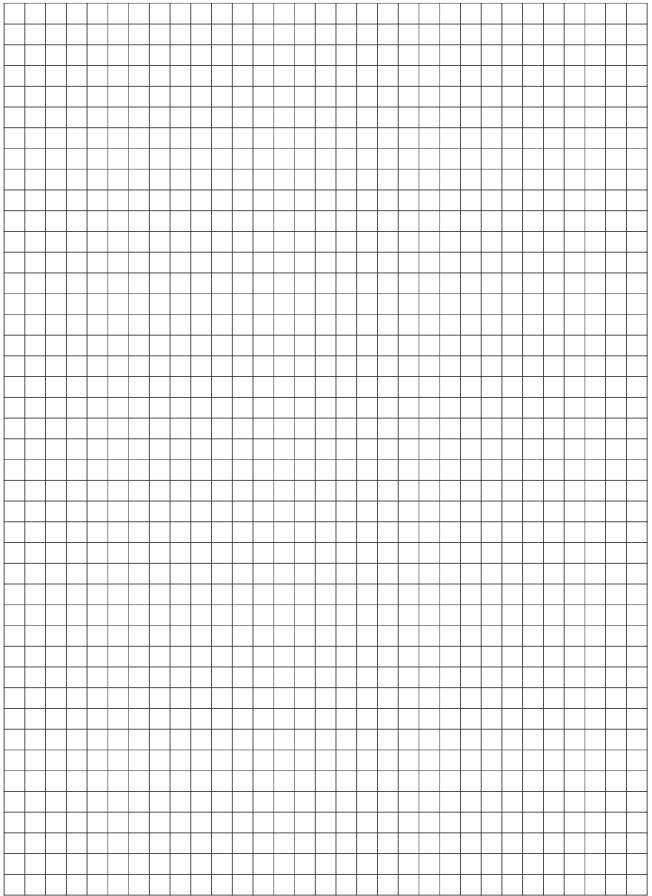
A Shadertoy shader for this pattern:

```glsl
// Draws a sheet of square graph paper: fine dark rules, some fainter in a slow rhythm.

const vec2 CELLS = vec2(31.0, 43.0);          // squares across and down
const vec2 SHEET_MIN = vec2(0.0063, 0.0010);  // grid corners, as canvas fractions
const vec2 SHEET_MAX = vec2(0.9925, 0.9963);
const float RULE_WIDTH = 0.038;               // in cells
const float FAINT_STRENGTH = 0.65;
const float FAINT_REACH = 0.88;               // in rules, around each faint centre
const vec3 PAPER = vec3(1.0);
const vec3 INK = vec3(0.14);

// Share of a pixel at x that lies between two edges.
float boxCoverage(float x, float pixel, float low, float high) {
    float overlap = min(x + 0.5 * pixel, high) - max(x - 0.5 * pixel, low);
    return clamp(overlap / pixel, 0.0, 1.0);
}

// Strength of a rule: weaker close to every faint centre.
float ruleStrength(float index, float firstFaint, float period) {
    float offset = index - firstFaint;
    float gap = abs(offset - period * round(offset / period));
    return gap < FAINT_REACH ? FAINT_STRENGTH : 1.0;
}

// Ink of the parallel rules numbered 0 to count.
float rules(float x, float pixel, float count, float firstFaint, float period) {
    float index = clamp(round(x), 0.0, count);
    float halfWidth = 0.5 * RULE_WIDTH;
    float ink = boxCoverage(x - index, pixel, -halfWidth, halfWidth);
    return ink * ruleStrength(index, firstFaint, period);
}

// Keeps the rules from running past the outer frame.
float withinFrame(float x, float pixel, float count) {
    float halfWidth = 0.5 * RULE_WIDTH;
    return boxCoverage(x, pixel, -halfWidth, count + halfWidth);
}

void mainImage(out vec4 fragColor, in vec2 fragCoord) {
    // Cell coordinates, counted from the top left corner of the grid
    vec2 span = SHEET_MAX - SHEET_MIN;
    vec2 cell = (fragCoord / iResolution.xy - SHEET_MIN) / span * CELLS;
    cell.y = CELLS.y - cell.y;
    vec2 pixel = CELLS / (span * iResolution.xy);

    // Both sets of rules
    float upright = rules(cell.x, pixel.x, CELLS.x, 5.7, 7.45)
                  * withinFrame(cell.y, pixel.y, CELLS.y);
    float level = rules(cell.y, pixel.y, CELLS.y, 7.4, 7.3)
                * withinFrame(cell.x, pixel.x, CELLS.x);

    // Ink over paper, darker where rules cross
    float ink = 1.0 - (1.0 - upright) * (1.0 - level);
    fragColor = vec4(mix(PAPER, INK, ink), 1.0);
}
```
